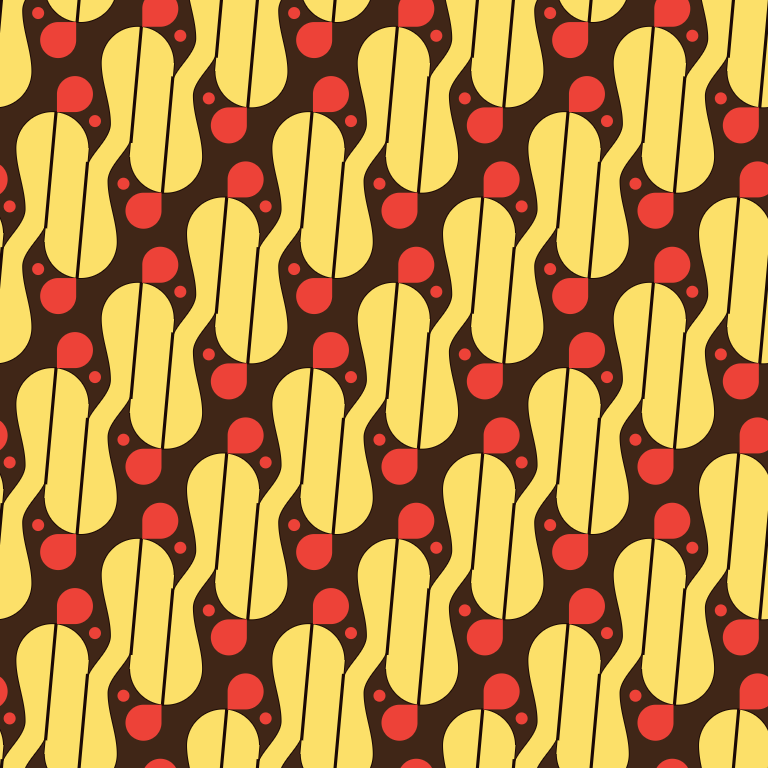
Give the GLSL for this pattern, as a WebGL 2 fragment shader.

```glsl
#version 300 es
precision highp float;
// Diagonal chains of yellow split capsules with red drops and dots on brown, 3 by 3 tiles.

uniform vec2 u_resolution;
out vec4 fragColor;

const float CAP_RADIUS = 0.1406;
const float HALF_GAP = 0.0703;  // half the distance between the two slanted lines
const float SLANT = 0.09;

float coverage(float d, float px) {
    return clamp(0.5 - d / px, 0.0, 1.0);
}

// Left outline of a strand: bulge, waist, then a sweep onto the next capsule's line.
float strandLeft(float y) {
    float body = mix(0.0065, -0.0294, smoothstep(0.112, 0.350, y));
    return mix(-0.0813 + SLANT * y, body, smoothstep(-0.068, 0.112, y));
}

// Distance to the left outline and the round top of a strand.
float strandEdge(vec2 p) {
    float slope = (strandLeft(p.y + 0.004) - strandLeft(p.y - 0.004)) / 0.008;
    float d = (strandLeft(p.y) - p.x) / sqrt(1.0 + slope * slope);
    if (p.y > 0.350) d = max(d, length(p - vec2(0.1112, 0.350)) - CAP_RADIUS);
    return d;
}

// A strand looks the same after a half turn.
float strand(vec2 p) {
    return max(strandEdge(p), strandEdge(-p));
}

// Slanted bar whose ends are quarter discs centred on its sides.
float capsule(vec2 p) {
    vec2 s = p.y < 0.0 ? -p : p;
    float d = abs(p.x - SLANT * p.y) - HALF_GAP;
    if (s.y > 0.1836) d = max(d, length(s - vec2(-0.0555, 0.1836)) - CAP_RADIUS);
    return d;
}

// Slanted line from the tip of a drop down to the neck of the strand.
float slantLine(vec2 p) {
    float d = abs(p.x - SLANT * p.y + HALF_GAP) - 0.0062;
    return max(d, max(p.y - 0.327, -0.13 - p.y));
}

// Disc with one square corner at the lower left.
float drop(vec2 p) {
    float d = p.x < 0.0 && p.y < 0.0 ? max(-p.x, -p.y) : length(p);
    return d - 0.0703;
}

float redParts(vec2 p) {
    return min(drop(p - vec2(0.0328, 0.3945)), length(p - vec2(0.111, 0.289)) - 0.0234);
}

void main() {
    vec2 tile = gl_FragCoord.xy / u_resolution * 3.0;
    float px = 3.0 / min(u_resolution.x, u_resolution.y);

    // Three motifs per tile, stepped along the diagonal.
    float yellowDist = 1.0, lineDist = 1.0, redDist = 1.0;
    for (int i = 0; i < 3; i++) {
        vec2 offset = tile - vec2(0.260, 0.238) - float(i) / 3.0;
        vec2 p = fract(offset + 0.5) - 0.5;
        vec2 q = fract(offset + 1.0 / 6.0 + 0.5) - 0.5;
        yellowDist = min(yellowDist, min(capsule(p), strand(q)));
        lineDist = min(lineDist, min(slantLine(p), slantLine(-p)));
        redDist = min(redDist, min(redParts(p), redParts(-p)));
    }

    vec3 brown = vec3(0.25, 0.15, 0.09);
    vec3 ink = vec3(0.11, 0.04, 0.02);
    vec3 yellow = vec3(0.99, 0.88, 0.41);
    vec3 red = vec3(0.93, 0.26, 0.22);

    // Paint from back to front: ground, thin outline, yellow, lines, red.
    vec3 color = mix(brown, ink, coverage(yellowDist - 0.004, px));
    color = mix(color, yellow, coverage(yellowDist, px));
    color = mix(color, ink, coverage(lineDist, px));
    color = mix(color, red, coverage(redDist, px));
    fragColor = vec4(color, 1.0);
}
```
